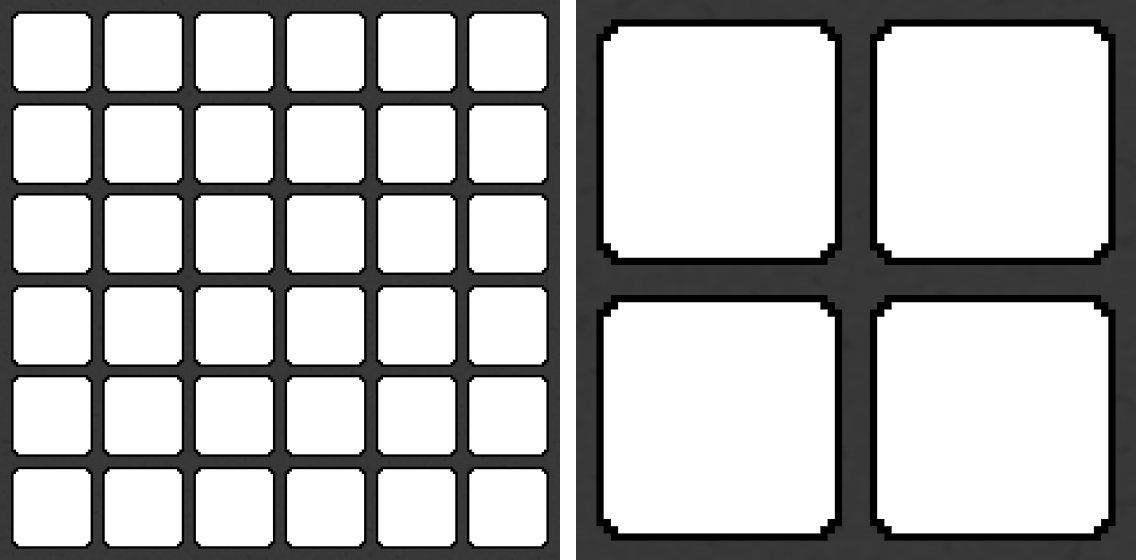
Left: the whole. Right: its middle third, enlarged.
This pattern is drawn by a Shadertoy shader. Its source:

```glsl
// Six by six white tiles with thin black outlines on charcoal grout.
// Each tile is a distance to a square with stair-stepped corners, repeated by
// rounding to the nearest cell; gradient noise gives the grout a faint grain.

vec2 hashGradient(vec2 cell) {
    float angle = 6.2832 * fract(sin(dot(cell, vec2(127.1, 311.7))) * 43758.5);
    return vec2(cos(angle), sin(angle));
}

float gradientNoise(vec2 p) {
    vec2 i = floor(p), f = fract(p);
    vec2 w = f * f * f * (f * (f * 6.0 - 15.0) + 10.0);
    vec2 e = vec2(0.0, 1.0);
    float bottom = mix(dot(hashGradient(i), f),
                       dot(hashGradient(i + e.yx), f - e.yx), w.x);
    float top = mix(dot(hashGradient(i + e.xy), f - e.xy),
                    dot(hashGradient(i + e.yy), f - e.yy), w.x);
    return mix(bottom, top, w.y);
}

float boxDistance(vec2 p, vec2 halfSize) {
    vec2 d = abs(p) - halfSize;
    return length(max(d, 0.0)) + min(max(d.x, d.y), 0.0);
}

// Square whose corners are cut in two steps: a union of three boxes.
float steppedSquare(vec2 p, float halfSize, float stepSize) {
    float d = boxDistance(p, vec2(halfSize - stepSize));
    d = min(d, boxDistance(p, vec2(halfSize, halfSize - 2.0 * stepSize)));
    return min(d, boxDistance(p, vec2(halfSize - 2.0 * stepSize, halfSize)));
}

float coverage(float d, float pixel) {
    return clamp(0.5 - d / pixel, 0.0, 1.0);
}

void mainImage(out vec4 fragColor, in vec2 fragCoord) {
    float pixel = 1.0 / min(iResolution.x, iResolution.y);
    vec2 uv = (fragCoord - 0.5 * iResolution.xy) * pixel + 0.5;

    // Nearest tile; alternate rows sit slightly lower and higher.
    vec2 pitch = vec2(0.1628, 0.1623);
    vec2 tile = clamp(floor((uv - 0.5) / pitch + 3.0), 0.0, 5.0);
    vec2 local = uv - 0.5 - (tile - 2.5) * pitch;
    local.y -= 0.0009 * (2.0 * mod(tile.y, 2.0) - 1.0);

    // Grout with faint grain and sparse darker flecks.
    float grain = gradientNoise(uv * 110.0);
    float flecks = smoothstep(0.3, 0.5, gradientNoise(uv * 64.0 + 17.0));
    vec3 color = vec3(0.218 + 0.012 * grain - 0.018 * flecks);

    // Outline, then the tile face inset by one step.
    float stepSize = 0.0043;
    float outer = steppedSquare(local, 0.0731, stepSize);
    float inner = steppedSquare(local, 0.0731 - stepSize, stepSize);
    color = mix(color, vec3(0.0), coverage(outer, pixel));
    color = mix(color, vec3(1.0), coverage(inner, pixel));

    fragColor = vec4(color, 1.0);
}
```
